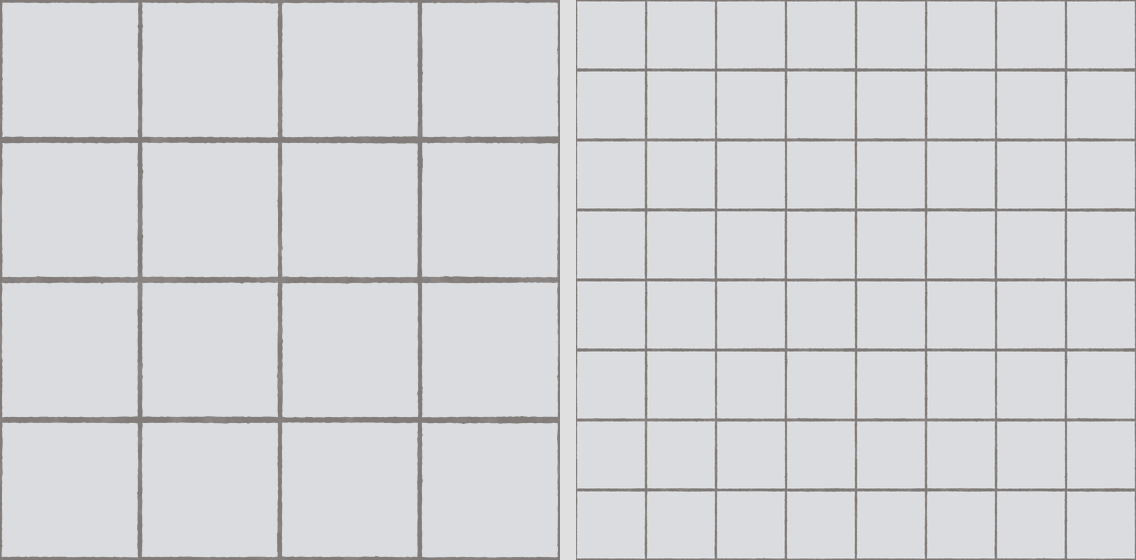
Left: one tile. Right: repeated 2 by 2.
Reproduce this pattern procedurally as a Shadertoy shader.

```glsl
#define TILES 4.0
#define JOINT vec2(0.0078, 0.0106)
#define TILE_COLOR vec3(0.855, 0.862, 0.874)
#define GROUT_DARK vec3(0.505, 0.485, 0.475)
#define GROUT_LIGHT vec3(0.55, 0.53, 0.52)
#define RAGGED 0.0012
#define WAVER 0.0008
#define SHIFT 0.0008
#define TILT 0.006

float hash(vec2 p) {
    return fract(sin(dot(p, vec2(127.1, 311.7))) * 43758.545);
}

// Value noise that wraps after a whole number of cells
float wrapNoise(vec2 uv, float period) {
    vec2 p = uv * period;
    vec2 i = mod(floor(p), period);
    vec2 j = mod(i + 1.0, period);
    vec2 f = fract(p);
    f = f * f * (3.0 - 2.0 * f);
    return mix(mix(hash(i), hash(vec2(j.x, i.y)), f.x),
               mix(hash(vec2(i.x, j.y)), hash(j), f.x), f.y);
}

// Signed distance to the nearest tile, negative inside it
float tileDistance(vec2 uv) {
    vec2 cell = mod(floor(uv * TILES), TILES);
    vec2 local = (fract(uv * TILES) - 0.5) / TILES;

    // Small differences in how each tile is laid
    vec2 offset = vec2(hash(cell + 3.7), hash(cell + 19.3)) - 0.5;
    float tilt = (hash(cell + 41.9) - 0.5) * TILT;
    local += offset * SHIFT + tilt * vec2(-local.y, local.x);

    vec2 halfSize = 0.5 / TILES - 0.5 * JOINT;
    vec2 edge = abs(local) - halfSize;
    float d = max(edge.x, edge.y);

    // Slow waver, fine ragged rim and a few chips
    d += (wrapNoise(uv, 24.0) - 0.5) * WAVER;
    d += (wrapNoise(uv, 180.0) - 0.5) * RAGGED;
    d += smoothstep(0.85, 1.0, wrapNoise(uv + 0.37, 96.0)) * RAGGED;
    return d;
}

void mainImage(out vec4 fragColor, in vec2 fragCoord) {
    vec2 uv = fragCoord / iResolution.xy;
    float pixel = 1.0 / min(iResolution.x, iResolution.y);

    // Grout with faint mottling
    float mottle = 0.65 * wrapNoise(uv, 32.0) + 0.35 * wrapNoise(uv, 128.0);
    vec3 grout = mix(GROUT_DARK, GROUT_LIGHT, smoothstep(0.4, 0.9, mottle));

    // Flat tile faces over the grout
    float face = 1.0 - smoothstep(-0.7 * pixel, 0.7 * pixel, tileDistance(uv));
    fragColor = vec4(mix(grout, TILE_COLOR, face), 1.0);
}
```
